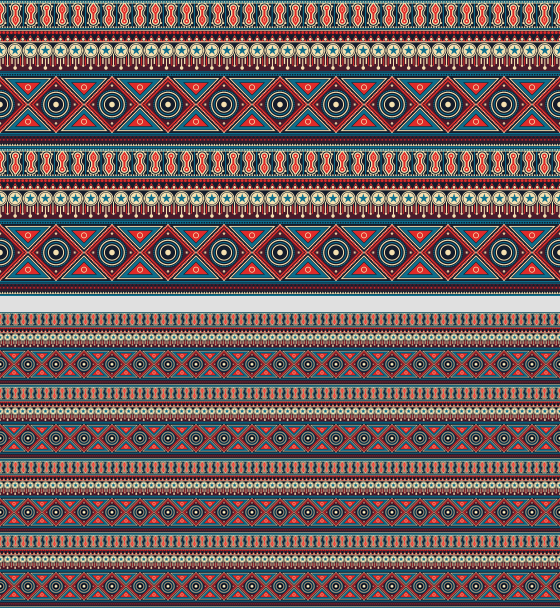
Top, the tile; bottom, the same tile 2 across and 2 down.
This pattern is drawn by a Shadertoy shader. Its source:

```glsl
// Folk-style striped border: diamonds, star medallions, hanging beads and arrow figures in two stacked repeats.

const vec2 TILE = vec2(768.0, 202.5);   // design units of one repeat, y runs downwards
const vec3 INK = vec3(0.08, 0.11, 0.17);
const vec3 TEAL = vec3(0.05, 0.43, 0.55);
const vec3 CREAM = vec3(0.96, 0.88, 0.69);
const vec3 RED = vec3(0.88, 0.17, 0.16);
const vec3 MAROON = vec3(0.29, 0.11, 0.17);

float soft;   // half width of a smoothed edge

void paint(inout vec3 col, vec3 ink, float d) {
    col = mix(col, ink, smoothstep(soft, -soft, d));
}

// Centred coordinate inside one of n cells across the tile
float cell(float x, float n) {
    return (fract(x * n / TILE.x + 0.5) - 0.5) * TILE.x / n;
}

float stripe(float y, float middle, float halfWidth) {
    return abs(y - middle) - halfWidth;
}

float dots(vec2 p, float n, float y, float r) {
    return length(vec2(cell(p.x, n), p.y - y)) - r;
}

// Row of triangles with tips at y = top
float teeth(vec2 p, float n, float top, float height) {
    float slope = 2.0 * height * n / TILE.x;
    float side = (abs(cell(p.x, n)) * slope - (p.y - top)) / length(vec2(slope, 1.0));
    return max(side, p.y - top - height);
}

float star(vec2 q, float r) {
    float a = mod(atan(q.x, -q.y) + 0.62832, 1.25664) - 0.62832;
    vec2 f = length(q) * vec2(cos(a), abs(sin(a)));
    return dot(f - vec2(r, 0.0), vec2(0.309, 0.951));
}

// Arrow figures, every other one upside down
vec3 figureBand(vec2 p) {
    vec3 col = INK;
    float flip = 1.0 - 2.0 * mod(floor(p.x * 36.0 / TILE.x + 0.5), 2.0);
    vec2 q = vec2(abs(cell(p.x, 36.0)), (p.y - 20.0) * flip);
    float head = max((q.x + abs(q.y + 7.0) * 0.7 - 5.6) * 0.82, q.x - 4.2);
    float stem = max(q.x - 1.4, abs(q.y) - 11.0);
    float foot = length(q - vec2(0.0, 9.0)) - 3.3;
    float d = min(min(head, stem), foot);
    paint(col, TEAL, max(q.x - 10.7, 9.9 - q.x));
    paint(col, CREAM, abs(d - 3.7) - 0.6);
    paint(col, CREAM, d - 1.7);
    paint(col, RED, d);
    paint(col, CREAM, foot + 2.0);
    paint(col, CREAM, abs(head + 2.6) - 0.3);
    paint(col, CREAM, length(q - vec2(7.6, 11.5)) - 1.3);
    paint(col, CREAM, stripe(p.y, 4.3, 0.5));
    return col;
}

// Thin beaded lines and red teeth
vec3 toothBand(vec2 p) {
    vec3 col = INK;
    paint(col, CREAM, dots(p, 222.0, 37.2, 1.1));
    paint(col, TEAL, stripe(p.y, 39.4, 0.8));
    paint(col, CREAM, stripe(p.y, 41.4, 0.5));
    paint(col, MAROON, stripe(p.y, 44.6, 2.4));
    paint(col, RED, dots(p, 148.0, 44.6, 1.9));
    paint(col, RED, teeth(p, 74.0, 47.5, 9.0));
    paint(col, INK, dots(p, 74.0, 53.8, 2.6));
    paint(col, CREAM, dots(p, 74.0, 53.8, 1.9));
    paint(col, CREAM, stripe(p.y, 57.3, 0.7));
    return col;
}

// Star medallions with hanging beads
vec3 medallionBand(vec2 p) {
    vec3 col = mix(INK, MAROON, smoothstep(-soft, soft, p.y - 80.0));
    vec2 q = vec2(cell(p.x, 37.0), p.y - 69.0);
    vec2 side = vec2(abs(q.x), q.y);
    paint(col, CREAM, max(abs(side.x - 4.2) - 0.9, stripe(q.y, 12.0, 6.5)));
    paint(col, RED, max(abs(side.x - 7.3) - 0.6, stripe(q.y, 12.0, 9.0)));
    paint(col, CREAM, max(10.38 - side.x - 0.7, stripe(q.y, 10.0, 11.0)));
    paint(col, CREAM, length(side - vec2(10.38, 21.0)) - 1.5);
    paint(col, CREAM, max(side.x - 0.7, stripe(q.y, 16.0, 9.0)));
    paint(col, CREAM, length(q - vec2(0.0, 24.0)) - 2.4);
    float disc = length(q);
    paint(col, INK, disc - 11.0);
    paint(col, CREAM, disc - 10.0);
    paint(col, INK, abs(disc - 8.4) - 0.35);
    paint(col, TEAL, star(q, 6.8));
    return col;
}

// Diamonds with bullseyes, and triangles filling the gaps between them
vec3 diamondBand(vec2 p) {
    vec2 q = abs(vec2(cell(p.x, 10.0), p.y - 143.0));
    vec2 n = q / vec2(38.4, 39.0);
    float edge = (n.x + n.y - 1.0) * 27.36;
    float bead = (fract((n.x - n.y) * 11.0) - 0.5) * 2.487;
    vec3 col = INK;
    // Gap triangles
    float inset = min(edge, 39.0 - q.y);
    paint(col, CREAM, 2.6 - inset);
    paint(col, INK, 3.9 - inset);
    paint(col, TEAL, 4.6 - inset);
    paint(col, INK, 8.6 - inset);
    paint(col, RED, 9.4 - inset);
    paint(col, CREAM, abs(length(q - vec2(38.4, 23.5)) - 3.5) - 0.5);
    // Diamond frame
    paint(col, RED, edge);
    paint(col, CREAM, length(vec2(bead, edge + 0.4)) - 0.8);
    paint(col, INK, edge + 2.2);
    paint(col, RED, edge + 2.8 + abs(bead) * 0.7);
    paint(col, MAROON, edge + 5.2);
    // Bullseye and small corner stars
    float r = length(q);
    float a = atan(q.y, q.x);
    paint(col, INK, r - 21.0);
    paint(col, TEAL, abs(r - 19.3) - 0.5 - 0.4 * cos(a * 48.0));
    paint(col, CREAM, abs(r - 16.8) - 0.8);
    paint(col, TEAL, abs(r - 13.6) - 0.7);
    paint(col, CREAM, abs(r - 10.4) - 0.7);
    paint(col, CREAM, r - 3.8);
    vec2 s = vec2(max(q.x, q.y) - 25.8, min(q.x, q.y));
    paint(col, CREAM, length(s) - 1.5 - 0.6 * cos(8.0 * atan(s.y, s.x)));
    return col;
}

// Maroon ribbon between two teal edges
vec3 ribbonBand(vec2 p) {
    vec3 col = TEAL;
    paint(col, INK, stripe(p.y, 184.6, 0.6));
    paint(col, MAROON, stripe(p.y, 191.5, 5.5));
    paint(col, INK, teeth(p, 148.0, 186.0, 3.0));
    paint(col, RED, dots(p, 148.0, 191.3, 1.0));
    paint(col, INK, stripe(p.y, 194.2, 0.7));
    paint(col, INK, stripe(p.y, 198.0, 2.2));
    paint(col, CREAM, teeth(p, 222.0, 196.4, 3.2));
    return col;
}

vec3 pattern(vec2 p) {
    vec3 col = TEAL;
    paint(col, INK, stripe(p.y, 1.0, 0.4));
    paint(col, CREAM, dots(p, 222.0, 2.5, 0.9));
    if (p.y > 182.0) return ribbonBand(p);
    if (p.y > 104.0) return diamondBand(p);
    if (p.y > 97.0) {
        col = TEAL;
        paint(col, INK, stripe(p.y, 98.6, 0.6));
        paint(col, INK, dots(p, 222.0, 102.2, 1.1));
        return col;
    }
    if (p.y > 58.0) return medallionBand(p);
    if (p.y > 36.0) return toothBand(p);
    return p.y > 3.5 ? figureBand(p) : col;
}

void mainImage(out vec4 fragColor, in vec2 fragCoord) {
    soft = TILE.x / iResolution.x / 6.0;
    vec3 sum = vec3(0.0);
    // Average a 3 x 3 grid of samples
    for (int i = 0; i < 9; i++) {
        vec2 offset = (vec2(i % 3, i / 3) - 1.0) / 3.0;
        vec2 uv = (fragCoord + offset) / iResolution.xy;
        sum += pattern(fract(vec2(uv.x, 2.0 - 2.0 * uv.y)) * TILE);
    }
    fragColor = vec4(sum / 9.0, 1.0);
}
```
